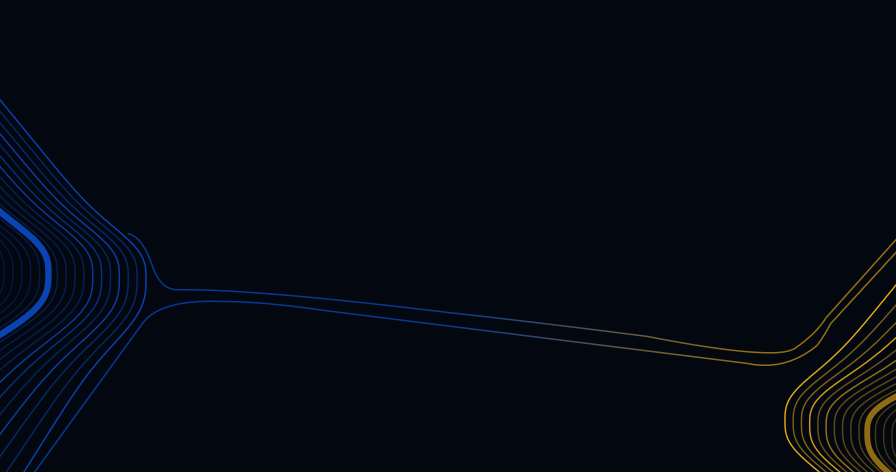
This background is drawn by a WebGL 1 fragment shader. Its source:

```glsl
precision highp float;
uniform vec2 u_resolution;

// Virtual canvas: all lengths below are fractions of this frame
const vec2 FRAME = vec2(768.0, 404.0);
const vec3 NIGHT = vec3(0.008, 0.027, 0.063);
const vec3 BLUE = vec3(0.04, 0.28, 0.73);
const vec3 GOLD = vec3(0.96, 0.71, 0.08);

// Antialiased line coverage; lines thinner than a pixel fade instead
float stroke(float dist, float width, float pixel) {
  float halfWidth = 0.5 * max(width, pixel);
  return clamp((halfWidth - dist) / pixel + 0.5, 0.0, 1.0) * min(width / pixel, 1.0);
}

float segmentDistance(vec2 p, vec2 a, vec2 b) {
  vec2 ab = b - a;
  return length(p - a - ab * clamp(dot(p - a, ab) / dot(ab, ab), 0.0, 1.0));
}

// Quadratic curve from a to c, pulled towards b
float curveDistance(vec2 p, vec2 a, vec2 b, vec2 c) {
  float nearest = 1e4;
  vec2 last = a;
  for (int i = 1; i <= 10; i++) {
    float t = float(i) / 10.0;
    vec2 next = mix(mix(a, b, t), mix(b, c, t), t);
    nearest = min(nearest, segmentDistance(p, last, next));
    last = next;
  }
  return nearest;
}

// Horizontal reach of one contour; each side holds slope, rounding, squeeze
float contourReach(float y, float level, float depth, vec2 centre, vec3 upper, vec3 lower) {
  float d = y - mix(centre.x, centre.y, depth);
  vec3 side = d > 0.0 ? upper : lower;
  float flank = 1.0 - exp(-d * d / (side.y * side.y));
  return level - side.x * (1.0 + side.z * depth) * abs(d) * flank;
}

// Nested contours growing from the edge x = 0; heavy = index, width, strength
float contours(vec2 p, float count, float spacing, vec2 centre, vec3 upper, vec3 lower,
               vec3 heavy, float pixel) {
  float ink = 0.0;
  for (int i = 0; i < 17; i++) {
    float k = float(i);
    if (k >= count) break;
    float depth = 1.0 - k / (count - 1.0);
    float level = 3.5 + spacing * k;
    float x = contourReach(p.y, level, depth, centre, upper, lower);
    float slope = contourReach(p.y + 1.0, level, depth, centre, upper, lower) - x;
    float dist = abs(p.x - x) / sqrt(1.0 + slope * slope);

    // Accents among the outer lines, one heavy line near the core
    float accent = smoothstep(-0.5, 0.5, cos(2.2 * (k - count + 1.0)));
    accent *= step(0.55, 1.0 - depth);
    float strength = mix(0.52, 0.24, depth) + 0.4 * accent;
    float isHeavy = 1.0 - step(0.5, abs(k - heavy.x));
    float width = mix(1.25, heavy.y, isHeavy);
    ink = max(ink, stroke(dist, width, pixel) * mix(strength, heavy.z, isHeavy));
  }
  return ink;
}

float upperLink(vec2 p) {
  float d = curveDistance(p, vec2(110, 204), vec2(122, 201), vec2(130, 178));
  d = min(d, curveDistance(p, vec2(130, 178), vec2(137, 156), vec2(152, 156)));
  d = min(d, curveDistance(p, vec2(152, 156), vec2(215, 157), vec2(380, 137)));
  d = min(d, curveDistance(p, vec2(380, 137), vec2(470, 127), vec2(555, 116)));
  d = min(d, curveDistance(p, vec2(555, 116), vec2(627, 102), vec2(660, 102)));
  d = min(d, curveDistance(p, vec2(660, 102), vec2(677, 102), vec2(683, 107)));
  d = min(d, curveDistance(p, vec2(683, 107), vec2(700, 119), vec2(708, 132)));
  return min(d, segmentDistance(p, vec2(708, 132), vec2(769, 200)));
}

float lowerLink(vec2 p) {
  float d = segmentDistance(p, vec2(29, -1), vec2(122, 127));
  d = min(d, curveDistance(p, vec2(122, 127), vec2(137, 148), vec2(190, 146)));
  d = min(d, curveDistance(p, vec2(190, 146), vec2(225, 146), vec2(280, 138)));
  d = min(d, segmentDistance(p, vec2(280, 138), vec2(640, 93)));
  d = min(d, curveDistance(p, vec2(640, 93), vec2(673, 86), vec2(700, 108)));
  d = min(d, curveDistance(p, vec2(700, 108), vec2(705, 114), vec2(712, 127)));
  return min(d, segmentDistance(p, vec2(712, 127), vec2(769, 189)));
}

void main() {
  vec2 p = gl_FragCoord.xy / u_resolution * FRAME;
  float pixel = FRAME.x / u_resolution.x;

  // Contour fields on both edges
  float left = contours(p, 17.0, 7.6, vec2(166, 171), vec3(0.82, 36, 0.1),
                        vec3(0.63, 46, 1.1), vec3(5, 5.5, 0.95), pixel);
  float right = contours(vec2(FRAME.x - p.x, p.y), 14.0, 7.05, vec2(44, 31),
                         vec3(0.82, 34, 1.0), vec3(0.82, 34, 0.0), vec3(3, 5.0, 0.58), pixel);

  // Two links shifting from blue to gold
  float link = stroke(min(upperLink(p), lowerLink(p)), 1.3, pixel);
  vec3 linkColor = mix(BLUE * 0.85, GOLD * 0.68, smoothstep(330.0, 690.0, p.x));

  vec3 color = mix(NIGHT, BLUE, left);
  color = mix(color, GOLD, right);
  color = mix(color, linkColor, link * 0.9);
  gl_FragColor = vec4(color, 1.0);
}
```
